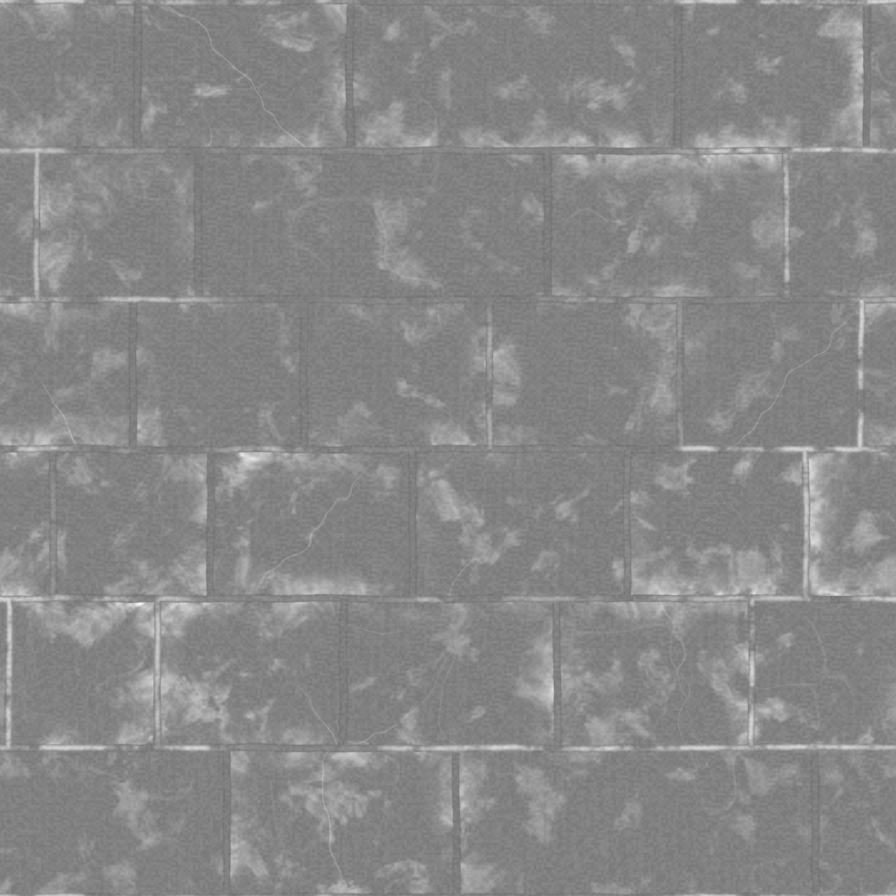
Reproduce this texture map procedurally as a Shadertoy shader.

```glsl
// Grey block masonry: six courses of uneven stones with thin grooved joints.
// Joints come from a per-course count, shift and stretch wave; tiling noise adds
// worn rims, mottled blotches, chalky mortar, cracks and fine grain.

#define ROWS 6.0
#define BASE_GREY 0.504
#define JOINT_HALF 0.0040
#define JOINT_WOBBLE 0.005
#define EVEN_SWAY 0.013
#define RIM_WIDTH 0.018
#define RIM_GAIN 0.24
#define BLOTCH_SCALE 30.0
#define BLOTCH_GAIN 0.15
#define MORTAR_GAIN 0.32
#define GRAIN 0.065
#define TAU 6.28318

// Per course, bottom to top: stone count, shift, cosine and sine stretch
const vec4 COURSES[6] = vec4[6](
    vec4(3.0, 0.224,  0.029, -0.039),
    vec4(5.0, 0.006,  0.004, -0.033),
    vec4(5.0, 0.071, -0.012, -0.034),
    vec4(5.0, 0.151, -0.002, -0.011),
    vec4(4.0, 0.063, -0.035, -0.078),
    vec4(4.0, 0.192, -0.052, -0.038));

float hash(vec2 p) {
    return fract(sin(dot(p, vec2(127.1, 311.7))) * 43758.5453);
}

// Value noise that wraps after one unit of uv
float noise(vec2 uv, float cells, float seed) {
    vec2 p = uv * cells, c = floor(p), f = p - c;
    f = f * f * (3.0 - 2.0 * f);
    vec2 lo = mod(c, cells) + seed, hi = mod(c + 1.0, cells) + seed;
    return mix(mix(hash(lo), hash(vec2(hi.x, lo.y)), f.x),
               mix(hash(vec2(lo.x, hi.y)), hash(hi), f.x), f.y);
}

float fbm(vec2 uv, float cells, float seed) {
    float sum = 0.0, gain = 0.5, total = 0.0;
    for (int i = 0; i < 4; i++) {
        sum += gain * noise(uv, cells, seed);
        total += gain;
        gain *= 0.62;
        cells *= 2.0;
        seed += 17.3;
    }
    return sum / total;
}

// Joint position along a course; even counts also sway alternately
float jointX(float i, vec4 course) {
    float t = i / course.x;
    float sway = EVEN_SWAY * (1.0 - mod(course.x, 2.0)) * cos(0.5 * TAU * i);
    return t + course.y + course.z * cos(TAU * t) + course.w * sin(TAU * t) + sway;
}

float roundedBox(vec2 p, vec2 halfSize, float radius) {
    vec2 q = abs(p) - halfSize + radius;
    return length(max(q, 0.0)) + min(max(q.x, q.y), 0.0) - radius;
}

void mainImage(out vec4 fragColor, in vec2 fragCoord) {
    vec2 uv = fragCoord / iResolution.xy;
    float aa = 1.0 / iResolution.y;
    vec2 p = uv + JOINT_WOBBLE * (vec2(fbm(uv, 14.0, 3.0), fbm(uv, 14.0, 41.0)) - 0.5);
    p.y += 0.0015;

    // Find the stone and its two side joints
    float rowLine = floor(p.y * ROWS);
    float row = mod(rowLine, ROWS);
    vec4 course = COURSES[int(row)];
    float left = -9.0, right = 9.0, index = 0.0;
    for (int i = -3; i <= 7; i++) {
        float x = jointX(float(i), course);
        if (x <= p.x) { left = x; index = float(i); }
        else right = min(right, x);
    }
    vec2 id = vec2(mod(index, course.x), row);
    vec2 lo = vec2(left, rowLine / ROWS), hi = vec2(right, (rowLine + 1.0) / ROWS);
    vec2 center = 0.5 * (lo + hi), halfSize = 0.5 * (hi - lo);
    vec4 sides = vec4(p - lo, hi - p);
    vec2 jointDist = min(sides.xy, sides.zw);
    float edge = min(jointDist.x, jointDist.y);

    // Ragged blotches, bent by a slower noise and broken by a finer one
    vec2 bend = 0.022 * (vec2(noise(uv, 26.0, 7.0), noise(uv, 26.0, 29.0)) - 0.5);
    float cloud = fbm(uv + bend, BLOTCH_SCALE, 11.0);
    float speckle = mix(0.6, 1.4, noise(uv + bend, 150.0, 19.0));
    float blotch = smoothstep(0.52, 0.77, cloud) * speckle;
    blotch *= mix(0.6, 1.1, hash(id + 5.0)) * mix(0.6, 1.1, noise(uv, 10.0, 53.0));

    // Worn rim, with its own strength on each side of each stone
    vec4 weight = exp(-max(sides, 0.0) / 0.012) + 1e-4;
    vec4 strength = vec4(hash(id + 1.7), hash(id + 8.3), hash(id + 13.9), hash(id + 21.1));
    float sideWear = dot(weight, smoothstep(0.35, 0.95, strength)) / dot(weight, vec4(1.0));
    float corner = mix(0.006, 0.075, pow(hash(id + 31.0), 4.0));
    float rimDist = -roundedBox(p - center, halfSize - JOINT_HALF - 0.004, corner);
    rimDist += 0.05 * (cloud - 0.5);
    float rim = exp(-pow(abs(rimDist) / RIM_WIDTH, 2.0)) * sideWear * speckle;
    rim *= smoothstep(0.30, 0.62, cloud) * mix(0.4, 1.1, noise(uv, 18.0, 67.0));

    // One wandering crack on some stones, plus thin curling veins
    float angle = mix(-0.9, 0.9, hash(id + 43.0));
    float offset = 0.07 * (hash(id + 47.0) - 0.5);
    float wander = 0.07 * (fbm(uv, 9.0, 71.0) - 0.5);
    float crackDist = abs(dot(p - center, vec2(cos(angle), sin(angle))) + offset + wander);
    float crack = 1.0 - smoothstep(0.0002, 0.0010 + aa, crackDist);
    crack *= step(0.55, hash(id + 59.0)) * smoothstep(0.3, 0.7, noise(uv, 10.0, 83.0));
    float vein = 1.0 - smoothstep(0.0, 0.03, abs(noise(uv + bend, 15.0, 97.0) - 0.5));
    vein *= 0.5 * smoothstep(0.5, 0.8, noise(uv, 12.0, 101.0));

    // Stone surface
    float stone = smoothstep(JOINT_HALF - aa, JOINT_HALF + aa, edge);
    float grey = BASE_GREY + stone * (BLOTCH_GAIN * blotch + RIM_GAIN * rim
               + 0.08 * max(crack, vein));

    // Groove lips and chalky mortar, strong along some joints only
    float lip = 1.0 - smoothstep(0.0003, 0.0010 + aa, abs(edge - JOINT_HALF));
    grey -= 0.028 * lip + 0.006 * (1.0 - stone);
    float jointId = mod(index + step(center.x, p.x), course.x);
    float uprightChalk = smoothstep(0.4, 0.9, hash(vec2(jointId, row) + 73.0));
    float bedLine = mod(floor(p.y * ROWS + 0.5), ROWS);
    float bedChalk = 0.15 + 0.85 * smoothstep(0.5, 0.85, noise(vec2(uv.x, bedLine / ROWS), 6.0, 113.0));
    vec2 lineGlow = exp(-pow(jointDist / (0.85 * JOINT_HALF), vec2(2.0)));
    float chalk = max(lineGlow.x * uprightChalk, lineGlow.y * bedChalk);
    grey += MORTAR_GAIN * chalk * smoothstep(0.25, 0.65, fbm(uv, 36.0, 127.0));

    // Fine grain
    grey += GRAIN * (noise(uv, 360.0, 131.0) - 0.5);
    fragColor = vec4(vec3(clamp(grey, 0.0, 1.0)), 1.0);
}
```
